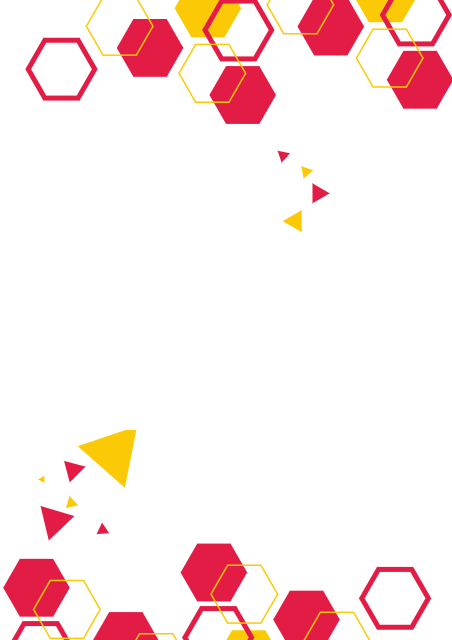
Write a WebGL 1 fragment shader that draws this background.

```glsl
precision highp float;
// White page with red and yellow hexagon clusters at both ends and scattered triangles.

uniform vec2 u_resolution;

const vec2 PAGE = vec2(544.0, 768.0);     // layout grid, y runs down from the top
const vec2 TURN = vec2(549.5, 801.0);     // half-turn symmetry: p -> TURN - p
const vec2 PAIR_SHIFT = vec2(36.6, 26.0); // offset between overlapping hexagons
const float APOTHEM = 34.7;
const float RING_HALF = 3.0;
const float LINE_HALF = 0.9;

const vec3 WHITE = vec3(1.0);
const vec3 RED = vec3(0.89, 0.11, 0.27);
const vec3 YELLOW = vec3(0.985, 0.79, 0.02);

// Signed distance to a flat-topped hexagon
float hexagon(vec2 p, vec2 center) {
  vec2 q = abs(p - center);
  return max(q.y, dot(q, vec2(0.8660, 0.5))) - APOTHEM;
}

// Outline of the same hexagon, centred on its edge
float hexRing(vec2 p, vec2 center, float halfWidth) {
  return abs(hexagon(p, center)) - halfWidth;
}

// Equilateral triangle with one corner pointing along the angle (degrees)
float triangle(vec2 p, vec2 center, float radius, float angle) {
  float a = radians(angle);
  vec2 q = p - center;
  vec2 axis = vec2(cos(a), sin(a));
  float along = dot(q, axis);
  float across = abs(dot(q, vec2(-axis.y, axis.x)));
  return max(-along, 0.8660 * across + 0.5 * along) - 0.5 * radius;
}

// Blend a colour over the base with a one-pixel soft edge
vec3 paint(vec3 base, vec3 ink, float dist, float pixel) {
  return mix(base, ink, clamp(0.5 - dist / pixel, 0.0, 1.0));
}

// Thin yellow hexagon over a solid red one
vec3 paintPair(vec3 base, vec2 p, vec2 center, float pixel) {
  base = paint(base, RED, hexagon(p, center + PAIR_SHIFT), pixel);
  return paint(base, YELLOW, hexRing(p, center, LINE_HALF), pixel);
}

// One end cluster: two staggered repeats plus a lone ring
vec3 paintCluster(vec3 base, vec2 p, float pixel) {
  base = paint(base, RED, hexRing(p, vec2(74.0, 83.0), RING_HALF), pixel);
  for (int i = 0; i < 2; i++) {
    float n = float(i);
    vec2 solid = vec2(250.2, 10.0) + n * vec2(213.7, -18.0);
    base = paint(base, YELLOW, hexagon(p, solid), pixel);
    base = paint(base, RED, hexRing(p, solid + PAIR_SHIFT, RING_HALF), pixel);
    base = paintPair(base, p, vec2(144.0, 31.5) + n * vec2(217.5, -25.7), pixel);
    base = paintPair(base, p, vec2(255.5, 88.0) + n * vec2(213.5, -18.3), pixel);
  }
  return base;
}

// Loose triangles, merged per colour
float redTriangles(vec2 p) {
  float d = triangle(p, vec2(340.7, 186.7), 8.8, -18.5);
  d = min(d, triangle(p, vec2(383.0, 232.0), 13.8, 0.0));
  d = min(d, triangle(p, vec2(88.0, 564.0), 15.5, -15.0));
  d = min(d, triangle(p, vec2(65.7, 625.0), 24.6, -13.5));
  return min(d, triangle(p, vec2(123.5, 636.0), 8.8, 26.0));
}

float yellowTriangles(vec2 p) {
  // The largest triangle has its upper corner cut flat
  float d = max(triangle(p, vec2(136.3, 544.0), 43.6, -48.7), 516.0 - p.y);
  d = min(d, triangle(p, vec2(368.3, 206.0), 8.8, -11.0));
  d = min(d, triangle(p, vec2(355.5, 265.4), 15.3, 180.0));
  d = min(d, triangle(p, vec2(51.0, 575.3), 5.0, 180.0));
  return min(d, triangle(p, vec2(85.7, 603.7), 8.8, 17.0));
}

void main() {
  vec2 uv = gl_FragCoord.xy / u_resolution;
  vec2 p = vec2(uv.x, 1.0 - uv.y) * PAGE;
  float pixel = PAGE.y / u_resolution.y;

  // The lower cluster is the upper one turned by 180 degrees
  vec2 folded = p.y > 0.5 * TURN.y ? TURN - p : p;
  vec3 color = paintCluster(WHITE, folded, pixel);

  color = paint(color, RED, redTriangles(p), pixel);
  color = paint(color, YELLOW, yellowTriangles(p), pixel);
  gl_FragColor = vec4(color, 1.0);
}
```
